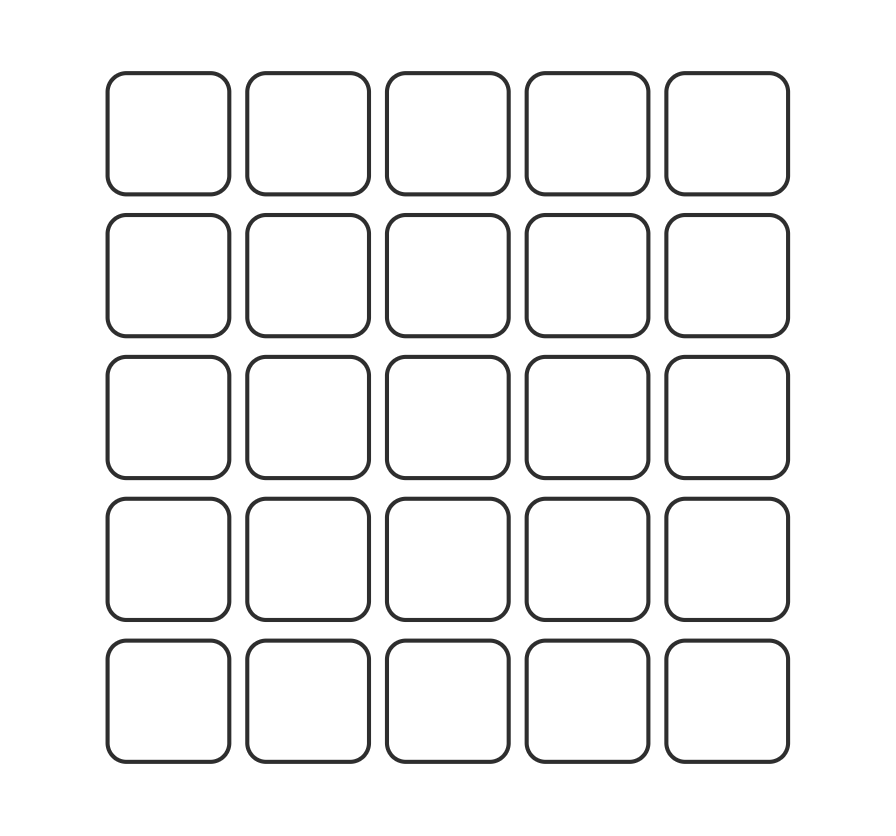
This pattern is drawn by a WebGL 2 fragment shader. Its source:

```glsl
#version 300 es
precision highp float;
// A centred grid of rounded square outlines in dark grey on white.
// Each point finds its nearest grid cell, then the distance to that
// cell's rounded box is turned into a smooth-edged stroke.

#define GRID_COUNT vec2(5.0, 5.0)
#define CELL_PITCH vec2(0.1671, 0.1697)
#define BOX_HALF_SIZE vec2(0.0728, 0.0725)
#define CORNER_RADIUS 0.0226
#define LINE_WIDTH 0.0049
#define GRID_OFFSET vec2(-0.0002, 0.0006)
#define PAPER_COLOR vec3(1.0)
#define INK_COLOR vec3(0.18)

uniform vec2 u_resolution;
out vec4 fragColor;

// Signed distance to a box with rounded corners.
float roundedBox(vec2 p, vec2 halfSize, float radius) {
    vec2 q = abs(p) - halfSize + radius;
    return length(max(q, 0.0)) + min(max(q.x, q.y), 0.0) - radius;
}

void main() {
    // Centred coordinates, in units of the canvas height.
    vec2 p = (gl_FragCoord.xy - 0.5 * u_resolution) / u_resolution.y - GRID_OFFSET;
    float pixel = 1.0 / u_resolution.y;

    // Nearest cell, limited to the grid so the margins stay empty.
    vec2 middle = 0.5 * (GRID_COUNT - 1.0);
    vec2 cell = clamp(floor(p / CELL_PITCH + middle + 0.5), vec2(0.0), GRID_COUNT - 1.0);
    vec2 local = p - (cell - middle) * CELL_PITCH;

    // Stroke along the outline, softened over about one pixel.
    float edge = abs(roundedBox(local, BOX_HALF_SIZE, CORNER_RADIUS)) - 0.5 * LINE_WIDTH;
    float ink = clamp(0.5 - edge / pixel, 0.0, 1.0);

    fragColor = vec4(mix(PAPER_COLOR, INK_COLOR, ink), 1.0);
}
```
